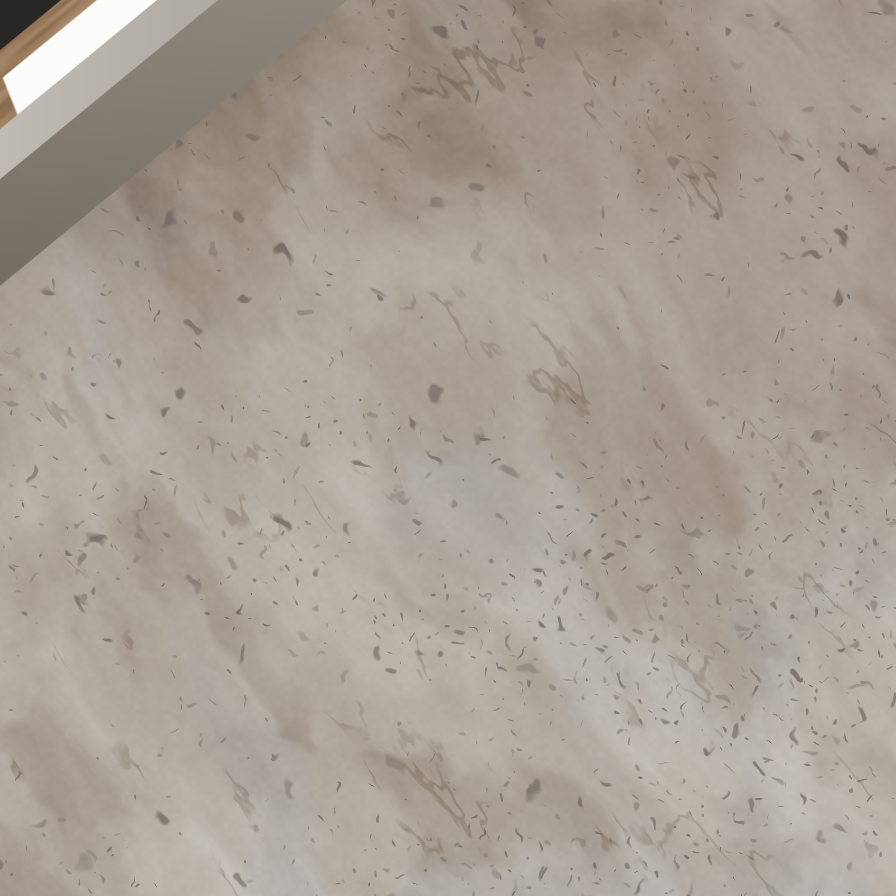
Write a WebGL 2 fragment shader that draws this texture.

```glsl
#version 300 es
precision highp float;

uniform vec2 u_resolution;
out vec4 fragColor;

float hash(vec2 p) {
    return fract(sin(dot(p, vec2(127.1, 311.7))) * 43758.5453);
}

float noise(vec2 p) {
    vec2 i = floor(p), f = fract(p);
    f = f * f * (3.0 - 2.0 * f);
    return mix(mix(hash(i), hash(i + vec2(1, 0)), f.x),
               mix(hash(i + vec2(0, 1)), hash(i + vec2(1, 1)), f.x), f.y);
}

float fbm(vec2 p) {
    float sum = 0.0, amp = 0.5;
    for (int i = 0; i < 5; i++) {
        sum += amp * noise(p);
        p = mat2(0.8, 0.6, -0.6, 0.8) * p * 2.03 + 17.3;
        amp *= 0.5;
    }
    return sum;
}

// Coordinates across and along the diagonal grain of the stone
vec2 grainSpace(vec2 p) {
    return vec2(dot(p, vec2(0.8, 0.6)), dot(p, vec2(0.6, -0.8)));
}

// Clustered dark pits, ragged and mostly stretched along the grain
float pits(vec2 p) {
    vec2 ragged = p + 0.011 * (vec2(noise(p * 95.0), noise(p * 95.0 + 40.0)) - 0.5);
    float cover = 0.0;
    for (int i = 0; i < 4; i++) {
        float scale = 17.0 * pow(1.5, float(i));
        vec2 g = grainSpace(ragged) * scale + float(i) * 7.7;
        vec2 id = floor(g);
        vec2 center = 0.3 + 0.4 * vec2(hash(id + 3.1), hash(id + 8.7));
        float angle = 2.2 * (hash(id + 5.3) - 0.5);
        vec2 d = mat2(cos(angle), sin(angle), -sin(angle), cos(angle)) * (fract(g) - center);
        vec2 radius = vec2(0.05 + 0.07 * hash(id + 1.9), 0.1 + 0.17 * hash(id + 6.4));
        float cluster = smoothstep(0.38, 0.68, fbm(id / scale * 6.0 + 2.0));
        float present = step(hash(id + 11.0), 0.07 + 0.5 * cluster);
        float strength = 0.3 + 0.7 * hash(id + 14.2);
        cover = max(cover, present * strength * (1.0 - smoothstep(0.45, 1.15, length(d / radius))));
    }
    return cover;
}

vec3 stone(vec2 p, float edge) {
    vec2 g = grainSpace(p);
    vec2 warp = vec2(fbm(p * 5.0), fbm(p * 5.0 + 31.0)) - 0.5;
    float clouds = fbm(g * vec2(5.5, 3.2) + 1.6 * warp + 4.0);
    float streaks = fbm(g * vec2(30.0, 10.0) + 3.0 * warp);

    // Light falls off to the upper right and under the raised edge
    float tone = 0.86 - 0.45 * p.y - 0.13 * p.x;
    tone += 1.05 * (clouds - 0.48) + 0.45 * (streaks - 0.48);
    tone -= 0.36 * exp(edge * 9.0);
    vec3 col = mix(vec3(0.61, 0.56, 0.51), vec3(0.76, 0.74, 0.71), clamp(tone, -0.2, 1.08));

    // Cool grey and warm tan stains
    float stain = fbm(g * vec2(6.0, 4.0) + 53.0 + warp);
    col += vec3(-0.012, 0.0, 0.016) * smoothstep(0.48, 0.68, stain);
    float tan1 = smoothstep(0.5, 0.72, fbm(g * vec2(13.0, 6.0) + 21.0 + 2.0 * warp));
    col -= vec3(0.05, 0.058, 0.067) * tan1;

    // Broken hairline veins
    float ridge = abs(fbm(g * vec2(16.0, 6.0) + 71.0) - 0.48);
    float broken = smoothstep(0.53, 0.7, fbm(p * 14.0 + 9.0));
    col -= vec3(0.08, 0.09, 0.1) * broken * (1.0 - smoothstep(0.004, 0.022, ridge));

    col = mix(col, vec3(0.39, 0.36, 0.34), 0.72 * pits(p));
    return col + 0.018 * (noise(p * 190.0) - 0.5);
}

void main() {
    vec2 p = gl_FragCoord.xy / u_resolution;
    float aa = 1.2 / u_resolution.y;

    // Height above the lower border of the raised edge
    float edge = p.y - 0.681 - 0.822 * p.x;
    vec3 col = stone(p, min(edge, 0.0));

    // Shaded front face and pale top
    vec3 face = mix(vec3(0.46, 0.43, 0.385), vec3(0.55, 0.525, 0.485), p.x * 2.6);
    face += 0.03 * smoothstep(0.0, 0.12, edge);
    vec3 top = mix(vec3(0.75, 0.73, 0.7), vec3(0.68, 0.66, 0.63), p.x * 4.0);
    col = mix(col, face, smoothstep(-aa, aa, edge));
    col = mix(col, top, smoothstep(-aa, aa, edge - 0.119));

    // Bright strip with a wooden end, wooden rim and dark gap
    vec3 wood = vec3(0.6, 0.48, 0.36) + 0.16 * (noise(vec2(edge * 160.0, p.x * 25.0)) - 0.5);
    float lit = smoothstep(-aa, aa, p.x - 0.012 + 0.3 * (edge - 0.2));
    vec3 strip = mix(wood, vec3(0.99, 0.99, 0.98), lit);
    col = mix(col, strip, smoothstep(-aa, aa, edge - 0.175));
    col = mix(col, wood, smoothstep(-aa, aa, edge - 0.23));
    col = mix(col, vec3(0.16, 0.15, 0.15), smoothstep(-aa, aa, edge - 0.263));

    fragColor = vec4(col, 1.0);
}
```
